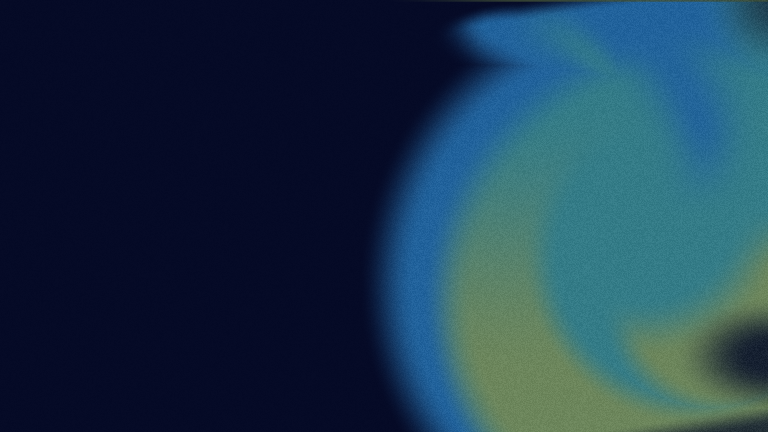
Reproduce this background procedurally as a WebGL 2 fragment shader.

```glsl
#version 300 es
precision highp float;

uniform vec2 u_resolution;
out vec4 fragColor;

const vec3 NAVY = vec3(0.020, 0.040, 0.150);
const vec3 BLUE = vec3(0.130, 0.385, 0.610);
const vec3 TEAL = vec3(0.205, 0.485, 0.530);
const vec3 OLIVE = vec3(0.425, 0.525, 0.360);
const vec3 SHADOW = vec3(0.085, 0.125, 0.190);

// Soft step centred on zero
float ramp(float d, float soft) {
    return smoothstep(-soft, soft, d);
}

// Soft disc: 1 inside, 0 outside
float disc(vec2 p, vec2 center, float radius, float soft) {
    return ramp(radius - length(p - center), soft);
}

// Gaussian falloff around zero
float bell(float d, float width) {
    return exp(-d * d / (width * width));
}

float hash(vec2 cell) {
    vec3 q = fract(cell.xyx * vec3(0.1031, 0.1030, 0.0973));
    q += dot(q, q.yzx + 33.33);
    return fract((q.x + q.y) * q.z);
}

// Curled blue tip at the top of the swirl
float hookMask(vec2 p) {
    float dx = p.x - 1.198;
    float left = min(dx, 0.0);
    float top = 0.972 - 1.39 * left * left + 0.15 * max(dx, 0.0);
    float bottom = 0.92 - 0.6 * (p.x - 1.037);
    return ramp(top - p.y, 0.024) * ramp(p.y - bottom, 0.065)
        * smoothstep(0.99, 1.13, p.x);
}

// Teal mass, its upper streak and the right-hand rim
float tealMask(vec2 p) {
    float mass = disc(p, vec2(1.613, 0.309), 0.576, 0.060);
    float dx = p.x - 1.21;
    float streak = bell(p.y - 0.931 + 2.39 * dx * dx, 0.055)
        * smoothstep(1.16, 1.38, p.x);
    float rim = smoothstep(1.60, 1.77, p.x) * 0.85;
    return max(mass, max(streak * 0.85, rim));
}

// Blue ribbon bending down the right side
float ribbonMask(vec2 p) {
    float dy = p.y - 0.631;
    float width = mix(0.065, 0.125, smoothstep(0.6, 1.0, p.y));
    return bell(p.x - 1.631 + 1.6 * dy * dy, width)
        * smoothstep(0.49, 0.73, p.y);
}

// Outer crescent plus the lobe that cuts into the teal eye
float oliveMask(vec2 p) {
    float eye = disc(p, vec2(1.597, 0.406), 0.346, 0.045);
    float crescent = (1.0 - eye) * (1.0 - smoothstep(0.12, 0.78, p.y));
    float lobe = disc(p, vec2(1.682, 0.297), 0.249, 0.045)
        * (1.0 - disc(p, vec2(1.486, 0.516), 0.276, 0.070))
        * (1.0 - smoothstep(0.37, 0.53, p.y));
    return max(crescent, lobe);
}

// Dark hollow, lower right edge and upper right corner
float shadowMask(vec2 p) {
    vec2 q = (p - vec2(1.786, 0.175)) / vec2(0.185, 0.112);
    float hollow = 1.0 - smoothstep(0.25, 1.25, length(q));
    float edge = ramp(0.17 * (p.x - 1.382) - 0.025 - p.y, 0.028);
    float corner = 1.0 - smoothstep(0.0, 0.17, length(p - vec2(1.80, 1.0)));
    return max(hollow, max(edge * 0.85, corner * 0.7));
}

void main() {
    // Height is one unit; the scene keeps its 16:9 proportions
    vec2 p = gl_FragCoord.xy / u_resolution * vec2(16.0 / 9.0, 1.0);

    // Colour layers of the swirl
    vec3 swirl = mix(BLUE, TEAL, tealMask(p));
    swirl = mix(swirl, OLIVE, oliveMask(p) * tealMask(p));
    swirl = mix(swirl, BLUE, ribbonMask(p) * 0.9);
    swirl = mix(swirl, SHADOW, shadowMask(p));

    // Silhouette over the navy ground
    float body = disc(p, vec2(1.516, 0.343), 0.622, 0.065);
    float cover = max(body, hookMask(p));
    vec3 color = mix(NAVY, swirl, cover);

    // Thin warm line along the top
    float line = smoothstep(0.994, 0.998, p.y) * smoothstep(0.88, 1.25, p.x);
    color = mix(color, OLIVE * 0.6, line * 0.8);

    // Fine grain, stronger where it is bright
    float grain = hash(floor(p * 434.0)) - 0.5;
    color += grain * mix(0.008, 0.055, cover);

    fragColor = vec4(clamp(color, 0.0, 1.0), 1.0);
}
```
